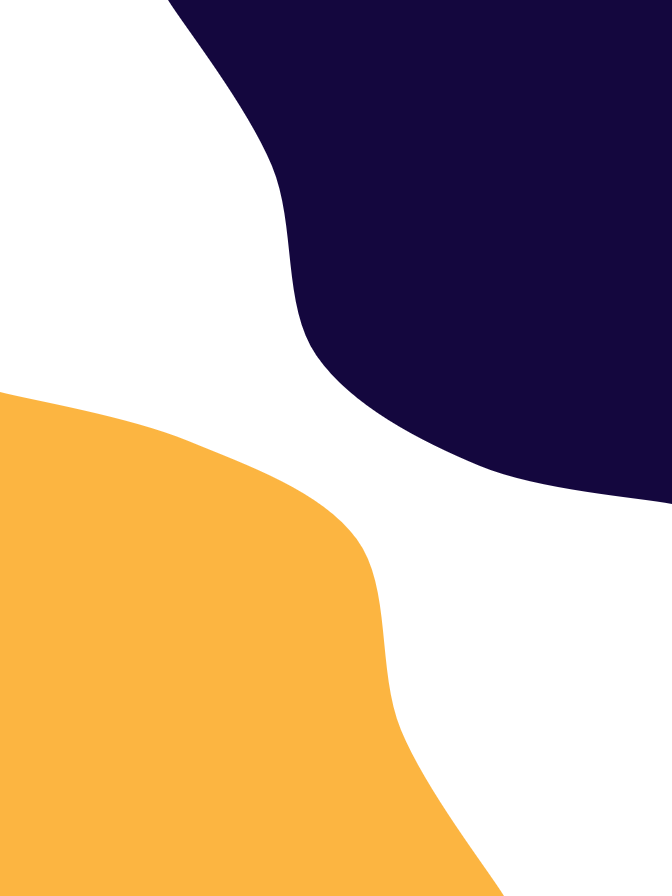
Write a WebGL 1 fragment shader that draws this background.

```glsl
precision highp float;

uniform vec2 u_resolution;

const vec3 PAPER = vec3(1.0);
const vec3 NAVY = vec3(0.078, 0.026, 0.245);
const vec3 AMBER = vec3(0.988, 0.708, 0.255);

// Lengths are in canvas widths
const float EDGE_RADIUS = 0.75;                        // reach along both canvas edges
const vec3 NAVY_RADII = vec3(0.6445, 0.7483, 0.7500);  // reach at 1/4, 1/2, 3/4 of the turn
const vec3 AMBER_RADII = vec3(0.6458, 0.7509, 0.7328);
const float KNOT_ANGLE = 0.3926991;                    // a sixteenth of a full turn
const int STEPS = 16;                                  // chords per spline span

float cross2(vec2 a, vec2 b) {
  return a.x * b.y - a.y * b.x;
}

vec2 knot(float index, float radius) {
  float angle = index * KNOT_ANGLE;
  return radius * vec2(cos(angle), sin(angle));
}

// Cubic through b and c, with tangents taken from the neighbours a and d
vec2 spline(vec2 a, vec2 b, vec2 c, vec2 d, float t) {
  return b + 0.5 * t * (c - a + t * (2.0 * a - 5.0 * b + 4.0 * c - d
    + t * (3.0 * (b - c) + d - a)));
}

// Keeps the signed distance to the chord whose wedge holds p, positive inside
void traceSpan(vec2 p, vec2 a, vec2 b, vec2 c, vec2 d, inout float dist) {
  vec2 start = b;
  for (int i = 1; i <= STEPS; i++) {
    vec2 end = spline(a, b, c, d, float(i) / float(STEPS));
    if (cross2(start, p) >= 0.0) {
      dist = cross2(normalize(end - start), p - start);
    }
    start = end;
  }
}

// Quarter blob around the origin, swept from the x axis to the y axis
float cornerBlob(vec2 p, vec3 radii) {
  vec2 k0 = knot(0.0, EDGE_RADIUS);
  vec2 k1 = knot(1.0, radii.x);
  vec2 k2 = knot(2.0, radii.y);
  vec2 k3 = knot(3.0, radii.z);
  vec2 k4 = knot(4.0, EDGE_RADIUS);
  float dist = -1.0;
  traceSpan(p, k0, k0, k1, k2, dist);
  traceSpan(p, k0, k1, k2, k3, dist);
  traceSpan(p, k1, k2, k3, k4, dist);
  traceSpan(p, k2, k3, k4, k4, dist);
  return dist;
}

float coverage(float dist) {
  return clamp(dist * u_resolution.x + 0.5, 0.0, 1.0);
}

void main() {
  vec2 fromLowerLeft = gl_FragCoord.xy / u_resolution.x;
  vec2 fromUpperRight = (u_resolution - gl_FragCoord.xy) / u_resolution.x;

  vec3 color = PAPER;
  color = mix(color, NAVY, coverage(cornerBlob(fromUpperRight, NAVY_RADII)));
  color = mix(color, AMBER, coverage(cornerBlob(fromLowerLeft, AMBER_RADII)));
  gl_FragColor = vec4(color, 1.0);
}
```
